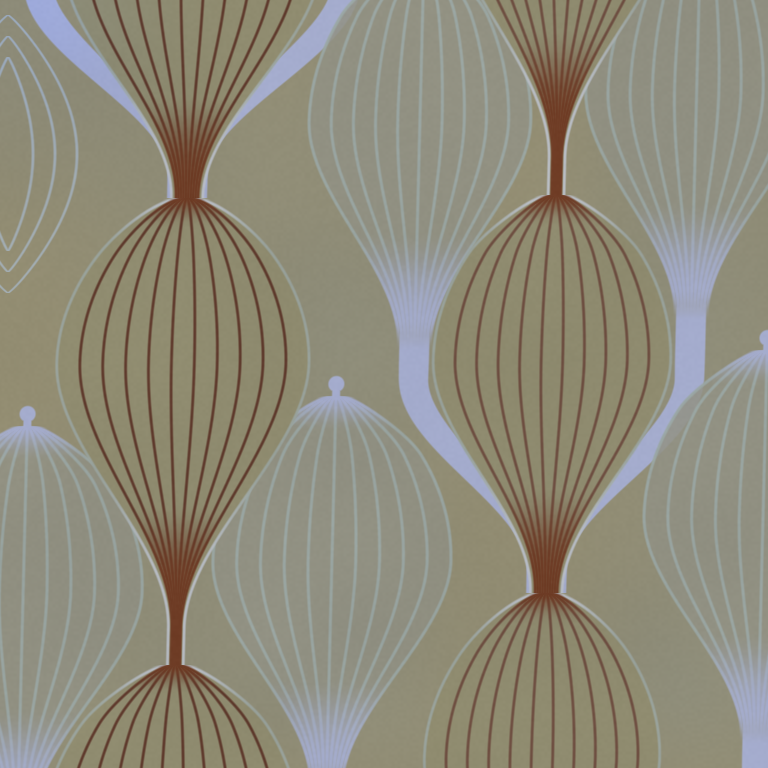
This pattern is drawn by a Shadertoy shader. Its source:

```glsl
// Wallpaper of ribbed seed-pod columns in brown, linked by lavender stems to pale ribbed pods.

const float CANVAS = 768.0;   // design units across the canvas
const float PERIOD = 865.0;   // one tall plus one short pod
const float TALL = 467.0;     // length of the tall pod

float hash(vec2 p) {
    return fract(sin(dot(p, vec2(127.1, 311.7))) * 43758.5);
}

float noise(vec2 p) {
    vec2 i = floor(p), f = fract(p);
    f *= f * (3.0 - 2.0 * f);
    return mix(mix(hash(i), hash(i + vec2(1, 0)), f.x),
               mix(hash(i + vec2(0, 1)), hash(i + vec2(1, 1)), f.x), f.y);
}

float cover(float d, float soft) {
    return 1.0 - smoothstep(-soft, soft, d);
}

// Half width of a pod at distance s below its tip; pod = (widest, neck, end of taper)
float podWidth(float s, vec3 pod) {
    float rise = pow(sin(1.5708 * clamp(s / 165.0, 0.0, 1.0)), 0.6);
    float fall = 1.0 - smoothstep(165.0, pod.z, s);
    return 2.0 + pod.y * smoothstep(0.0, 60.0, s) + (pod.x - pod.y) * rise * fall;
}

float podSlope(float s, vec3 pod) {
    return 0.5 * (podWidth(s + 1.0, pod) - podWidth(s - 1.0, pod));
}

// Distance to the nearest rib, ribs being evenly spread across the pod
float ribDistance(float x, float s, vec3 pod, float gaps) {
    float w = podWidth(s, pod);
    float rib = clamp(round((x / w + 1.0) * 0.5 * gaps), 0.0, gaps);
    float q = rib * 2.0 / gaps - 1.0;
    return abs(x - q * w) / length(vec2(1.0, q * podSlope(s, pod)));
}

float stemCentre(float r, float reach) {
    return mix(14.0, reach, smoothstep(25.0, 215.0, r));
}

void palePods(inout vec3 col, float x, float t, float reach, float size, float soft) {
    vec3 lavender = vec3(0.64, 0.67, 0.80);
    float side = x < 0.0 ? -1.0 : 1.0;
    float s = mod(t - 213.0 + 15.0 * side + 30.0, PERIOD) - 30.0;
    float px = abs(x) - reach;

    // Curved stem running down to the neck of the short pod
    float r = PERIOD - t;
    float slope = 0.5 * (stemCentre(r + 1.0, reach) - stemCentre(r - 1.0, reach));
    float d = abs(abs(x) - stemCentre(r, reach)) / length(vec2(1.0, slope));
    float stem = cover(d - mix(6.0, 15.0, smoothstep(0.0, 240.0, r)), soft);
    col = mix(col, lavender, stem * smoothstep(340.0, 270.0, r));

    // Ribbed body, its ribs melting together at the neck
    vec3 pod = vec3(117.0 * size, 14.0, 388.0);
    float w = podWidth(s, pod);
    float body = smoothstep(-1.0, 1.0, s) * smoothstep(395.0, 360.0, s);
    float inside = cover((abs(px) - w) / length(vec2(1.0, podSlope(s, pod))), soft);
    float melt = smoothstep(65.0, 16.0, w);
    col = mix(col, vec3(0.565, 0.565, 0.515), inside * body * 0.85);
    col = mix(col, lavender, inside * body * melt * 0.7);
    float rib = cover(ribDistance(px, s, pod, 10.0) - 1.5, soft);
    col = mix(col, mix(vec3(0.60, 0.65, 0.64), lavender, melt), rib * body * 0.9);

    // Round knob on the tip
    float knob = min(length(vec2(px, s + 12.0)) - 8.0,
                     max(abs(px) - 4.0, abs(s + 3.0) - 7.0));
    col = mix(col, lavender, cover(knob, soft));
}

void brownPods(inout vec3 col, float x, float t, float size, float fade, float soft) {
    bool tall = t < TALL;
    float s = tall ? t : t - TALL;
    vec3 pod = tall ? vec3(101.0 * size, 2.5, 430.0) : vec3(102.0 * size, 9.0, 397.0);
    float w = podWidth(s, pod);
    float slope = podSlope(s, pod);

    // Ground and pale outline around the pod
    float edge = (abs(x) - 1.2 * w - 2.5) / length(vec2(1.0, 1.2 * slope));
    col = mix(col, vec3(0.56, 0.545, 0.435), cover(edge, soft));
    vec3 rim = mix(vec3(0.60, 0.64, 0.62), vec3(0.73, 0.75, 0.79), smoothstep(70.0, 12.0, w));
    col = mix(col, rim, cover(abs(edge) - 1.4, soft) * 0.9);

    // Ribs, gathered into a solid rust stem
    float gather = smoothstep(50.0, 10.0, w);
    float inside = cover((abs(x) - w) / length(vec2(1.0, slope)), soft);
    vec3 rust = mix(vec3(0.36, 0.21, 0.16), vec3(0.45, 0.33, 0.28), fade);
    rust = mix(rust, vec3(0.43, 0.23, 0.14), gather);
    col = mix(col, rust, inside * gather * 0.75);
    col = mix(col, rust, cover(ribDistance(x, s, pod, 9.0) - 1.4, soft) * 0.95);
}

void mainImage(out vec4 fragColor, in vec2 fragCoord) {
    vec2 p = CANVAS * fragCoord / iResolution.xy;
    p.y = CANVAS - p.y;
    float soft = max(1.2, CANVAS / iResolution.y);
    float x = p.x + 0.025 * (p.y - 198.0);   // columns lean slightly

    vec3 col = mix(vec3(0.575, 0.55, 0.44), vec3(0.555, 0.55, 0.475), noise(p / 170.0));

    // Nested leaves at the left edge
    for (int i = 0; i < 3; i++) {
        float n = float(i);
        float v = clamp((p.y - 154.0) / (139.0 - 21.0 * n), -1.0, 1.0);
        float w = (69.0 - 22.0 * n) * pow(cos(1.5708 * v), 0.85);
        float leaf = abs(abs(p.x - 8.0) - w) - 1.4;
        col = mix(col, vec3(0.63, 0.67, 0.69), cover(leaf, soft) * step(abs(v), 0.999));
    }

    // Pale layer first, then the brown columns over it
    for (int layer = 0; layer < 2; layer++) {
        for (int k = 0; k < 3; k++) {
            float odd = float(k % 2);
            float cx = x - 187.0 - 369.0 * float(k);
            float t = mod(p.y - 198.0 - 433.0 * odd + 38.0 * float(k), PERIOD);
            float size = 1.0 - 0.07 * odd;
            if (abs(cx) > 290.0) continue;
            if (layer == 0) palePods(col, cx, t, 154.0 - 16.0 * odd, size, soft);
            else brownPods(col, cx, t, size, 0.7 * odd, soft);
        }
    }

    // Uneven light and fine paper grain
    col *= 0.985 + 0.03 * noise(p / 90.0 + 7.0);
    col += 0.012 * (noise(p / 3.0) - 0.5);
    col = mix(col, col * vec3(0.95, 0.98, 1.06), smoothstep(250.0, 0.0, length(p)));
    fragColor = vec4(col, 1.0);
}
```
